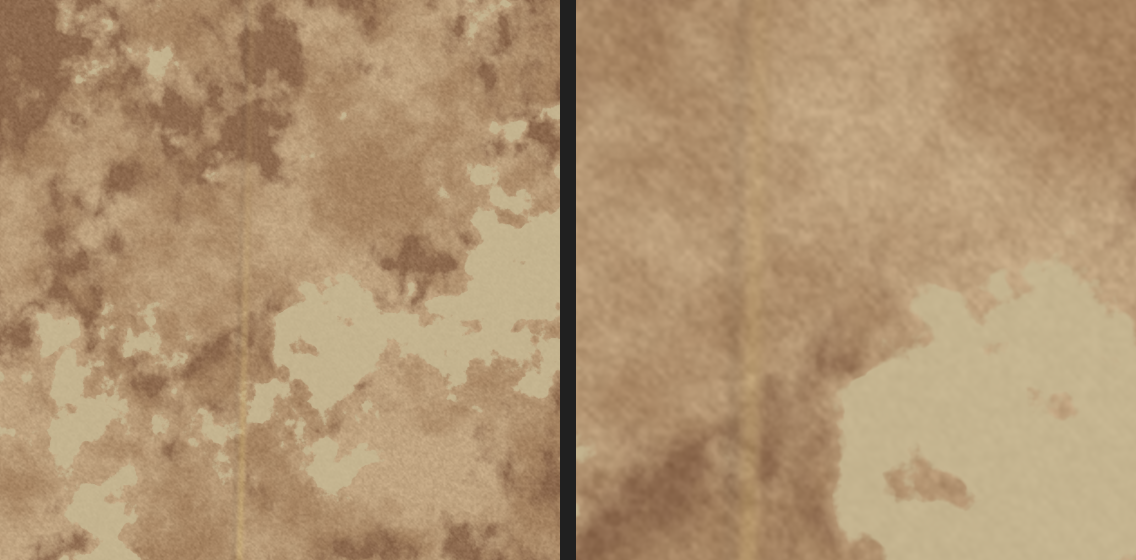
Left, the full canvas; right, a detail of the centre.
Reproduce this texture procedurally as a WebGL 1 fragment shader.

```glsl
precision highp float;
uniform vec2 u_resolution;

const vec3 UMBER = vec3(0.535, 0.395, 0.290);
const vec3 TAN = vec3(0.645, 0.510, 0.375);
const vec3 SAND = vec3(0.755, 0.645, 0.505);
const vec3 CREAM = vec3(0.775, 0.715, 0.570);
const vec3 FOLD_TINT = vec3(0.790, 0.680, 0.450);

float hash(vec2 p) {
  vec3 q = fract(vec3(p.xyx) * 0.1031);
  q += dot(q, q.yzx + 33.33);
  return fract((q.x + q.y) * q.z);
}

float noise(vec2 p) {
  vec2 cell = floor(p);
  vec2 f = fract(p);
  f = f * f * (3.0 - 2.0 * f);
  float low = mix(hash(cell), hash(cell + vec2(1.0, 0.0)), f.x);
  float high = mix(hash(cell + vec2(0.0, 1.0)), hash(cell + 1.0), f.x);
  return mix(low, high, f.y);
}

float fbm(vec2 p) {
  float sum = 0.0;
  float amplitude = 0.5;
  for (int i = 0; i < 5; i++) {
    sum += amplitude * noise(p);
    p = mat2(0.8, 0.6, -0.6, 0.8) * p * 2.03 + 19.7;
    amplitude *= 0.5;
  }
  return sum / 0.97;
}

// Soft round weight, 1 at the centre
float blob(vec2 p, vec2 centre, vec2 radius) {
  vec2 d = (p - centre) / radius;
  return exp(-dot(d, d));
}

// Broad stain with a ragged rim
float stain(vec2 p, float scale, float raggedness, vec2 seed) {
  vec2 warp = vec2(fbm(p * 9.0 + seed), fbm(p * 9.0 + seed + 31.0)) - 0.5;
  float broad = fbm((p + warp * 0.06) * scale + seed);
  return broad + raggedness * (fbm(p * 26.0 + seed * 1.7) - 0.5);
}

// Fine diagonal twill with uneven threads, about -1 to 1
float weave(vec2 p) {
  float speckle = noise(p * 310.0) + noise(p * 190.0 + 53.0) - 1.0;
  vec2 diagonal = vec2(p.x + p.y, p.x - p.y);
  float twill = noise(diagonal * vec2(240.0, 110.0) + 400.0) - 0.5;
  return speckle * 0.8 + twill * 0.7;
}

// Narrow line with a soft falloff around x = 0
float crease(float x, float width) {
  return exp(-x * x / (width * width));
}

void main() {
  vec2 uv = gl_FragCoord.xy / u_resolution;
  vec2 p = vec2(uv.x * u_resolution.x / u_resolution.y, uv.y);

  // Mottled ground
  float cloud = fbm(p * 6.0 + 71.0) + 0.4 * (fbm(p * 30.0 + 7.0) - 0.5);
  vec3 color = mix(TAN, SAND, smoothstep(0.24, 0.74, cloud));

  // Dark stains, denser towards the top
  float darkBias = 0.14 * smoothstep(0.45, 1.0, uv.y)
                 + 0.07 * blob(uv, vec2(0.72, 0.40), vec2(0.10, 0.16)) - 0.04;
  float dark = stain(p * vec2(1.1, 0.9), 6.0, 0.55, vec2(13.0, 41.0)) + darkBias;
  float darkMask = 0.45 * smoothstep(0.50, 0.66, dark)
                 + 0.45 * smoothstep(0.62, 0.71, dark);

  // Pale bleached areas, gathered below the middle
  float paleBias = 0.24 * blob(uv, vec2(0.60, 0.20), vec2(0.20, 0.19))
                 + 0.13 * blob(uv, vec2(0.14, 0.31), vec2(0.16, 0.12))
                 + 0.14 * blob(uv, vec2(0.93, 0.50), vec2(0.14, 0.16))
                 - 0.10 * smoothstep(0.40, 0.85, uv.y);
  float pale = stain(p, 5.0, 0.55, vec2(87.0, 23.0)) + paleBias;
  float haloMask = smoothstep(0.52, 0.68, pale);
  float paleMask = smoothstep(0.65, 0.70, pale);

  color = mix(color, UMBER, darkMask * (1.0 - 0.75 * haloMask));
  color = mix(color, SAND, 0.55 * haloMask);
  color = mix(color, CREAM, 0.92 * paleMask);

  // Faint vertical fold, strongest near the bottom
  float offset = uv.x - mix(0.428, 0.451, uv.y);
  float fade = mix(0.50, 0.12, smoothstep(0.1, 0.8, uv.y));
  color = mix(color, FOLD_TINT, fade * crease(offset, 0.006));
  color *= 1.0 - 0.05 * crease(offset + 0.011, 0.005);

  // Cloth grain, quieter on the bleached parts
  float grain = weave(p) * mix(0.055, 0.018, paleMask);
  color += grain * vec3(1.0, 1.0, 0.95);

  gl_FragColor = vec4(clamp(color, 0.0, 1.0), 1.0);
}
```
